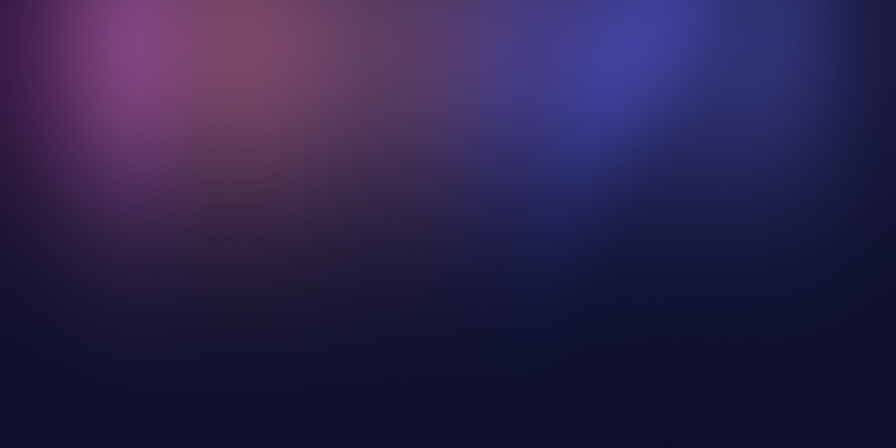
Write a WebGL 2 fragment shader that draws this background.

```glsl
#version 300 es
precision highp float;

// Soft aurora-like glow: plum, rose and indigo light fading down into navy.
// A horizontal colour ramp, bent around the blue ridge, is blended over the
// dark base with a bell-shaped vertical falloff; fine dither hides banding.

uniform vec2 u_resolution;
out vec4 fragColor;

float hash(vec2 p) {
    return fract(sin(dot(p, vec2(127.1, 311.7))) * 43758.5453);
}

float bell(float x, float center, float width) {
    float d = (x - center) / width;
    return exp(-d * d);
}

// Colours of the light from the left edge to the right edge
vec3 glowRamp(float x) {
    vec3 c = vec3(0.22, 0.10, 0.27);
    c = mix(c, vec3(0.51, 0.27, 0.50), smoothstep(-0.02, 0.16, x));
    c = mix(c, vec3(0.48, 0.28, 0.41), smoothstep(0.15, 0.24, x));
    c = mix(c, vec3(0.36, 0.24, 0.39), smoothstep(0.27, 0.45, x));
    c = mix(c, vec3(0.27, 0.24, 0.54), smoothstep(0.43, 0.62, x));
    c = mix(c, vec3(0.25, 0.26, 0.62), smoothstep(0.60, 0.70, x));
    c = mix(c, vec3(0.19, 0.20, 0.46), smoothstep(0.70, 0.83, x));
    return mix(c, vec3(0.10, 0.10, 0.25), smoothstep(0.85, 1.01, x));
}

void main() {
    vec2 uv = gl_FragCoord.xy / u_resolution;
    float depth = 1.0 - uv.y;

    // The blue ridge leans to the left as it descends
    float blueZone = bell(uv.x, 0.70, 0.16);
    float x = uv.x + 0.25 * (depth - 0.12) * blueZone;

    // Vertical falloff, a little tighter under the blue
    float falloff = bell(depth, 0.10, 0.42 - 0.03 * blueZone);

    vec3 navy = vec3(0.05, 0.06, 0.17);
    vec3 color = mix(navy, glowRamp(x), falloff);

    // Dither
    color += (hash(gl_FragCoord.xy) - 0.5) / 255.0;
    fragColor = vec4(color, 1.0);
}
```
